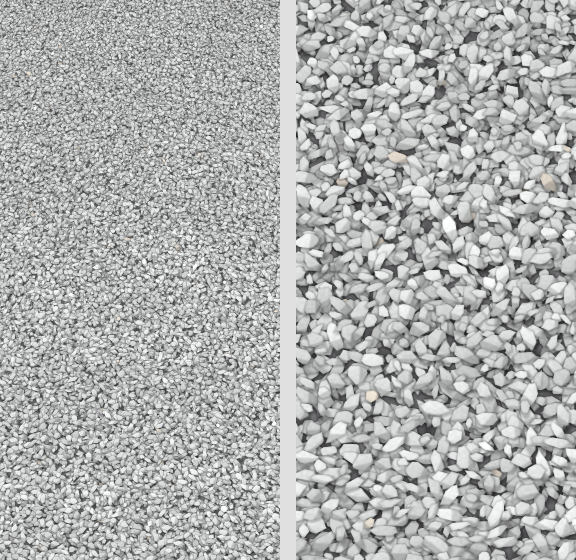
Left: the whole. Right: its middle third, enlarged.
Give the GLSL for this texture, as a Shadertoy shader.

```glsl
const float STONES_ACROSS = 36.0;   // cells over the width at the near edge
const float RECESSION = 0.25;       // shrinking of stones with distance
const float FORESHORTEN = 1.12;
const int LAYERS = 4;
const int SIDES = 6;
const vec2 RADIUS = vec2(0.24, 0.57);
const float MAX_STRETCH = 2.5;
const float SHADOW_REACH = 0.15;
const float SHADOW_STRENGTH = 0.21;
const float STONE_TONE = 0.855;
const float TONE_SPREAD = 0.13;
const float SIDE_SHADE = 0.13;
const float EDGE_SOFTNESS = 0.65;   // half width in pixels
const vec2 LIGHT_DIR = vec2(-0.45, 0.89);
const vec3 GAP_COLOR = vec3(0.36, 0.36, 0.37);
const vec3 STONE_TINT = vec3(0.993, 1.004, 0.997);
const vec3 TAN_TINT = vec3(1.03, 0.99, 0.93);

float hash(vec2 p) {
    vec3 q = fract(vec3(p.xyx) * 0.1031);
    q += dot(q, q.yzx + 33.33);
    return fract((q.x + q.y) * q.z);
}

float noise(vec2 p) {
    vec2 i = floor(p), f = fract(p);
    f = f * f * (3.0 - 2.0 * f);
    return mix(mix(hash(i), hash(i + vec2(1, 0)), f.x),
               mix(hash(i + vec2(0, 1)), hash(i + vec2(1, 1)), f.x), f.y);
}

mat2 rotation(float a) {
    return mat2(cos(a), sin(a), -sin(a), cos(a));
}

// Distance to an irregular, stretched polygon with worn corners
float stoneDistance(vec2 p, vec2 seed) {
    float stretch = sqrt(mix(1.0, MAX_STRETCH, hash(seed + 3.1)));
    float radius = mix(RADIUS.x, RADIUS.y, hash(seed + 5.7));
    vec2 q = rotation(6.2832 * hash(seed + 9.3)) * p;
    q *= vec2(1.0 / stretch, stretch);
    float d = length(q) - radius * 1.1;
    for (int i = 0; i < SIDES; i++) {
        vec2 s = seed + float(i) * 7.13;
        float a = 6.2832 * (float(i) + 0.7 * hash(s + 11.9)) / float(SIDES);
        d = max(d, dot(q, vec2(cos(a), sin(a))) - radius * mix(0.72, 1.1, hash(s + 17.3)));
    }
    return d / stretch;
}

// Lit top, darker side face and worn rim
vec3 stoneColor(vec2 p, float d, vec2 seed) {
    float tone = STONE_TONE + TONE_SPREAD * (hash(seed + 23.7) - 0.5);
    vec2 faceDir = rotation(2.4 * (hash(seed + 29.1) - 0.5)) * -LIGHT_DIR;
    float edge = mix(0.02, 0.36, hash(seed + 31.3));
    tone -= SIDE_SHADE * smoothstep(edge - 0.08, edge + 0.1, dot(p, faceDir));
    tone += 0.06 * dot(p, LIGHT_DIR);
    tone -= 0.06 * smoothstep(-0.1, 0.0, d);
    tone += 0.05 * (noise(p * 7.0 + seed * 13.0) - 0.5);
    float rare = hash(seed + 37.9);
    tone += 0.06 * step(0.98, rare);
    return tone * mix(STONE_TINT, TAN_TINT, step(rare, 0.003));
}

// Stones painted over one another in a fixed cell order
vec3 gravel(vec2 ground, float pixel) {
    vec3 color = GAP_COLOR * mix(0.75, 1.25, noise(ground * 2.0));
    float soft = EDGE_SOFTNESS * pixel;
    for (int layer = 0; layer < LAYERS; layer++) {
        float level = float(layer);
        vec2 g = rotation(0.6 * level) * ground + 200.0 + 31.37 * level;
        float layerTone = mix(0.84, 1.0, level / float(LAYERS - 1));
        for (int y = -1; y <= 1; y++)
        for (int x = -1; x <= 1; x++) {
            vec2 cell = floor(g) + vec2(x, y);
            vec2 seed = cell + 61.7 * level;
            vec2 jitter = vec2(hash(seed + 41.3), hash(seed + 47.9));
            vec2 p = g - cell - mix(vec2(0.1), vec2(0.9), jitter);
            vec2 upright = p * rotation(0.6 * level);
            float d = stoneDistance(p, seed);
            float shadow = 1.0 - smoothstep(0.0, SHADOW_REACH, d + 0.1 * dot(upright, LIGHT_DIR));
            color *= 1.0 - SHADOW_STRENGTH * shadow;
            float cover = 1.0 - smoothstep(-soft, soft, d);
            color = mix(color, layerTone * stoneColor(upright, d, seed), cover);
        }
    }
    return color;
}

void mainImage(out vec4 fragColor, in vec2 fragCoord) {
    vec2 uv = fragCoord / iResolution.x;

    // Receding ground plane
    float nearness = 1.0 - RECESSION * uv.y;
    float scale = STONES_ACROSS / nearness;
    vec2 ground = vec2((uv.x - 0.5) * scale,
                       -FORESHORTEN * STONES_ACROSS / RECESSION * log(nearness));

    vec3 color = gravel(ground, scale / iResolution.x);

    // Broad unevenness and slight far dimming
    color *= 1.0 + 0.05 * (noise(uv * vec2(5.0, 8.0)) - 0.5);
    color *= mix(1.02, 0.98, smoothstep(0.8, 2.0, uv.y));
    fragColor = vec4(clamp(color, 0.0, 1.0), 1.0);
}
```
